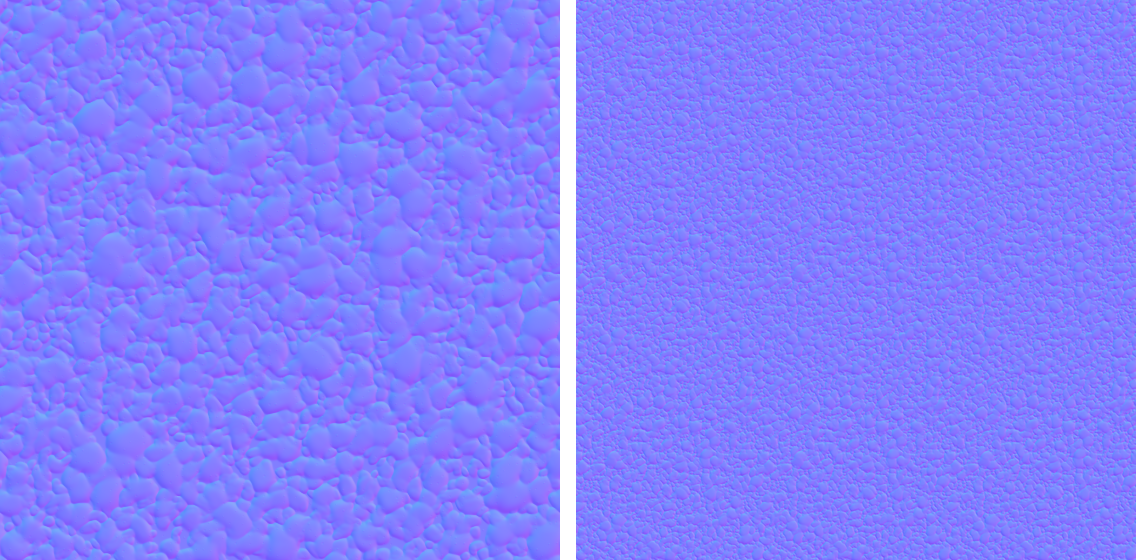
Left, the tile; right, the same tile 3 across and 3 down.
Give the GLSL for this texture map, as a WebGL 1 fragment shader.

```glsl
precision highp float;
// Tangent-space normal map of closely packed rounded pebbles.
// Four wrapped grids of tilted, boxy domes are joined by a soft maximum whose
// gradient is summed analytically; sparse pits and bumps roughen the stones.
uniform vec2 u_resolution;

#define TAU 6.2831853
#define BIG_CELLS 15.0      // cells across for the largest stones
#define LAYER_RATIO 1.5     // growth of the cell count per layer
#define STONE_SIZE 0.43     // mean radius in cells
#define CREVICE 190.0       // sharpness of the joints
#define FLOOR_HEIGHT -0.005
#define TILT 0.95           // random lean of each stone
#define GRAIN_CELLS 84.0
#define GRAIN 0.7
#define SLOPE vec2(0.108, 0.136)
#define SKEW 0.16           // how far vertical slope leans into red
#define FLAT_TONE vec3(0.506, 0.494, 0.507)

vec3 hash3(vec2 cell, float seed) {
  vec3 k = vec3(dot(cell, vec2(127.1, 311.7)),
                dot(cell, vec2(269.5, 183.3)),
                dot(cell, vec2(419.2, 371.9)));
  return fract(sin(k + seed * 17.17) * 43758.545);
}

// Bends the outlines with whole-period waves.
vec2 warp(vec2 p) {
  vec2 a = sin(TAU * (p.yx * vec2(11.0, 13.0) + p * vec2(5.0, -7.0)));
  vec2 b = sin(TAU * (p.yx * vec2(29.0, -23.0) + p * vec2(17.0, 19.0)) + 1.7);
  return p + 0.0024 * a + 0.001 * b;
}

// Adds one grid of stones: xy sums weighted gradients, z sums weights.
vec3 stoneLayer(vec2 p, float cells, float layer) {
  vec3 sum = vec3(0.0);
  vec2 home = floor(p * cells);
  for (int j = -1; j <= 1; j++) {
    for (int i = -1; i <= 1; i++) {
      vec2 cell = home + vec2(float(i), float(j));
      vec2 id = mod(cell, cells);
      vec3 place = hash3(id, layer + 1.0);
      vec3 form = hash3(id, layer + 6.0);
      vec3 lean = hash3(id, layer + 11.0);
      if (place.z > 0.5 + 0.14 * layer) continue;

      // Random ellipse: radius, stretch and direction.
      float radius = STONE_SIZE * mix(0.72, 1.22, form.x) / cells;
      float stretch = mix(1.0, 1.25, form.y);
      vec2 axes = radius * vec2(stretch, 1.0 / stretch);
      float angle = form.z * TAU;
      mat2 turn = mat2(cos(angle), -sin(angle), sin(angle), cos(angle));
      vec2 offset = p - (cell + 0.5 + 0.8 * (place.xy - 0.5)) / cells;
      vec2 q = turn * offset / axes;

      // Flat-topped dome, partly parabolic, and its slope.
      vec2 q2 = q * q;
      float roundness = mix(0.5, 1.0, lean.z);
      float boxy = dot(q2, q2) + 2.0 * roundness * q2.x * q2.y;
      float fall = mix(boxy, dot(q, q), 0.25);
      vec2 fallSlope = mix(4.0 * q * (q2 + roundness * q2.yx), 2.0 * q, 0.25);
      vec2 tilt = TILT * (lean.xy - 0.5);
      float height = radius * (1.0 - fall) + dot(tilt, offset);
      vec2 slope = tilt - radius * ((fallSlope / axes) * turn);
      float weight = exp(CREVICE * height);
      sum += weight * vec3(slope, 1.0);
    }
  }
  return sum;
}

// Slope of sparse little pits and bumps that stay inside their cells.
vec2 grainSlope(vec2 p) {
  vec2 cell = floor(p * GRAIN_CELLS);
  vec3 place = hash3(mod(cell, GRAIN_CELLS), 23.0);
  vec3 form = hash3(mod(cell, GRAIN_CELLS), 29.0);
  float radius = mix(0.18, 0.3, form.x);
  vec2 q = (fract(p * GRAIN_CELLS) - 0.5 - 0.38 * (place.xy - 0.5)) / radius;
  float fade = max(1.0 - dot(q, q), 0.0);
  float side = form.y < 0.5 ? -1.0 : 1.0;
  return side * step(place.z, 0.28) * 2.2 * q * fade * fade;
}

void main() {
  vec2 uv = gl_FragCoord.xy / u_resolution;
  vec2 p = warp(uv);

  // Soft union of all stone sizes above a flat floor.
  vec3 sum = vec3(0.0, 0.0, exp(CREVICE * FLOOR_HEIGHT));
  float cells = BIG_CELLS;
  for (int layer = 0; layer < 4; layer++) {
    sum += stoneLayer(p, cells, float(layer));
    cells = floor(cells * LAYER_RATIO);
  }
  vec2 slope = sum.xy / sum.z + GRAIN * grainSlope(uv);

  // Encode the surface normal as colour, easing off the steepest slopes.
  vec2 facing = -slope * SLOPE;
  facing.x -= SKEW * facing.y;
  facing /= sqrt(1.0 + 3.0 * dot(facing, facing));
  vec3 normal = normalize(vec3(facing, 1.0));
  gl_FragColor = vec4(FLAT_TONE + 0.5 * normal, 1.0);
}
```
